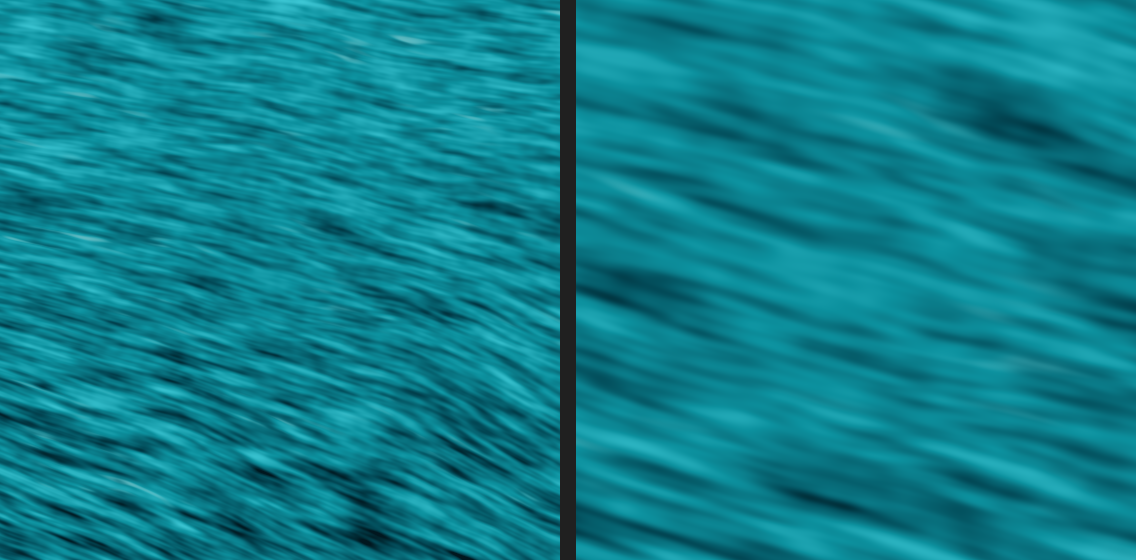
Left: the whole. Right: its middle third, enlarged.
This texture is drawn by a Shadertoy shader. Its source:

```glsl
// Teal strands of combed fibre, sloping down to the right with pale glints
#define SLOPE_TOP 0.19
#define SLOPE_BOTTOM 0.46
#define WAVINESS 0.022
#define BASE_TONE 0.51
#define LIGHT_FALLOFF 0.13
#define SHADE_AMOUNT 0.20
#define LOCK_AMOUNT 0.30
#define STRAND_AMOUNT 0.36
#define HAIR_AMOUNT 0.17
#define GLINT_AMOUNT 0.50

vec2 hashGradient(vec2 cell) {
    vec2 h = vec2(dot(cell, vec2(127.1, 311.7)), dot(cell, vec2(269.5, 183.3)));
    return 2.0 * fract(sin(h) * 43758.5453) - 1.0;
}

// Smooth gradient noise, centred on zero
float noise(vec2 p) {
    vec2 cell = floor(p), f = fract(p);
    vec2 u = f * f * f * (f * (f * 6.0 - 15.0) + 10.0);
    float a = dot(hashGradient(cell), f);
    float b = dot(hashGradient(cell + vec2(1, 0)), f - vec2(1, 0));
    float c = dot(hashGradient(cell + vec2(0, 1)), f - vec2(0, 1));
    float d = dot(hashGradient(cell + vec2(1, 1)), f - vec2(1, 1));
    return mix(mix(a, b, u.x), mix(c, d, u.x), u.y);
}

// Coordinates along and across the strands, steeper towards the bottom
vec2 combedSpace(vec2 p) {
    float slope = mix(SLOPE_BOTTOM, SLOPE_TOP, smoothstep(-0.1, 0.9, p.y));
    float across = p.y + slope * (p.x - 0.5);
    across += WAVINESS * noise(p * vec2(3.0, 4.0) + 7.3);
    across += 0.2 * WAVINESS * noise(p * vec2(9.0, 14.0) + 31.7);
    return vec2(p.x - 0.3 * p.y, across);
}

// Noise stretched along the strands; the shear breaks up the lattice rows
float streak(vec2 q, vec2 frequency, float shear, float seed) {
    q.y += shear * q.x;
    return noise(q * frequency + seed);
}

vec3 tealRamp(float tone) {
    float red = mix(0.005, 0.05, smoothstep(0.22, 0.60, tone));
    red += 0.9 * max(tone - 0.57, 0.0);
    return vec3(red, tone, tone + 0.053 - 0.02 * smoothstep(0.3, 0.1, tone));
}

void mainImage(out vec4 fragColor, in vec2 fragCoord) {
    vec2 p = fragCoord / iResolution.y;
    vec2 q = combedSpace(p);
    float lower = 1.0 - smoothstep(0.15, 0.75, p.y);

    // Broad shading, then locks, strands and single hairs
    float relief = LIGHT_FALLOFF * (p.y - 0.5);
    relief += SHADE_AMOUNT * streak(q, vec2(2.3, 8.0), 0.03, 11.4);
    relief += LOCK_AMOUNT * mix(0.7, 1.25, lower) * streak(q, vec2(5.5, 36.0), -0.03, 43.2);
    relief += STRAND_AMOUNT * mix(0.9, 1.05, lower) * streak(q, vec2(9.0, 73.0), 0.02, 87.6);
    relief += HAIR_AMOUNT * streak(q, vec2(19.0, 135.0), -0.02, 19.8);
    relief += 0.06 * noise(p * vec2(45.0, 60.0));

    // Deepen the shadows and compress the lights
    float tone = BASE_TONE + relief - 0.7 * relief * relief;
    vec3 color = tealRamp(max(tone, 0.09));

    // Pale glints gathered in loose patches
    float patches = smoothstep(-0.05, 0.35, streak(q, vec2(3.5, 11.0), 0.02, 63.1));
    float glint = smoothstep(0.12, 0.5, streak(q, vec2(11.0, 82.0), 0.01, 137.5));
    glint *= patches * smoothstep(0.38, 0.6, tone);
    color = mix(color, vec3(0.50, 0.78, 0.80), GLINT_AMOUNT * 1.5 * glint);

    fragColor = vec4(clamp(color, 0.0, 1.0), 1.0);
}
```
